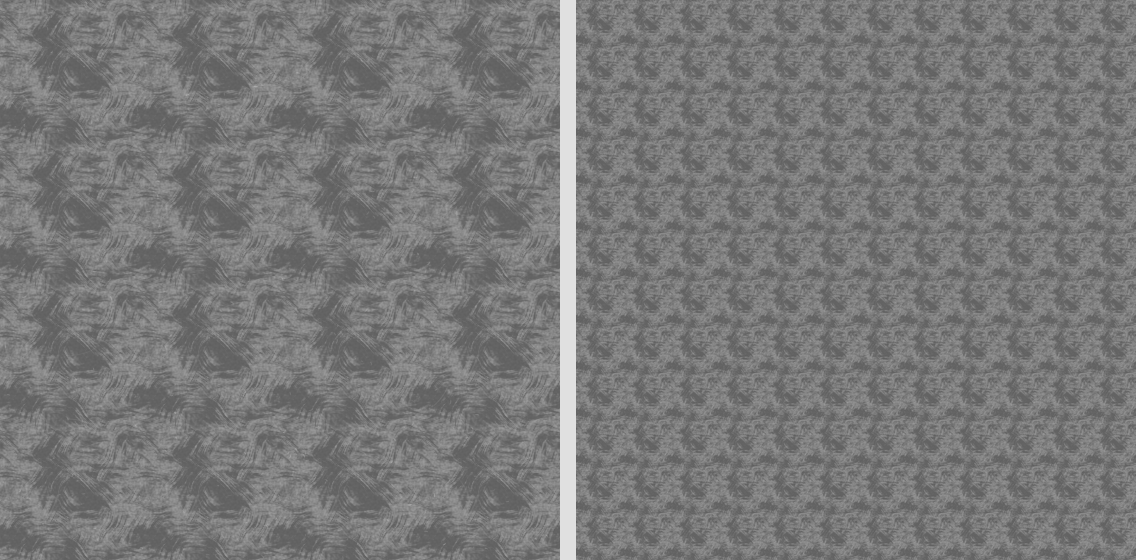
Left: one tile. Right: repeated 3 by 3.
A WebGL 1 fragment shader for this texture:

```glsl
precision highp float;
// Worn grey plaster: a 4 by 4 repeat of dark brushed blots over a pale, grainy ground.
// Wrapping gradient noise, sheared by whole numbers, makes the bristle strokes;
// pale flecks are scattered over the whole canvas, so they differ between repeats.
uniform vec2 u_resolution;

float hash(vec2 p) {
  return fract(sin(dot(p, vec2(127.1, 311.7))) * 43758.55);
}

float corner(vec2 cell, vec2 offset, vec2 period) {
  float angle = 6.2832 * hash(floor(mod(cell + 0.5, period)));
  return dot(vec2(cos(angle), sin(angle)), offset);
}

// Gradient noise that wraps after a whole number of cells
float noise(vec2 p, vec2 period) {
  vec2 i = floor(p), f = p - i;
  vec2 s = f * f * f * (f * (f * 6.0 - 15.0) + 10.0);
  vec2 e = vec2(1.0, 0.0);
  float low = mix(corner(i, f, period), corner(i + e, f - e, period), s.x);
  float high = mix(corner(i + e.yx, f - e.yx, period), corner(i + 1.0, f - 1.0, period), s.x);
  return 1.4 * mix(low, high, s.y);
}

// Noise with the given number of cells per repeat
float grain(vec2 p, vec2 cells) {
  return noise(p * cells, cells);
}

float clouds(vec2 p) {
  float sum = 0.0, amplitude = 0.4;
  vec2 cells = vec2(4.0, 5.0);
  for (int i = 0; i < 5; i++) {
    sum += amplitude * grain(p + 0.17 * float(i), cells);
    cells *= 2.0;
    amplitude *= 0.85;
  }
  return sum;
}

// Bristle marks: coarse and fine streaks plus thin lines at the zero crossings
float bristles(vec2 p, vec2 cells) {
  float coarse = grain(p, cells);
  float fine = grain(p + 0.43, cells * 2.0);
  float hair = 1.0 - smoothstep(0.0, 0.16, abs(grain(p + 0.71, cells)));
  return 0.6 * coarse + 0.7 * fine + 0.4 * hair - 0.12;
}

// Soft elliptical patch, wrapped inside one repeat
float blot(vec2 p, vec2 centre, vec2 radius) {
  vec2 d = (fract(p - centre + 0.5) - 0.5) / radius;
  return exp(-dot(d, d));
}

// One randomly turned short line in some cells of a wrapping grid
float scratches(vec2 uv, float cells, float reach, float width, float density) {
  vec2 p = uv * cells, base = floor(p);
  float soft = cells / u_resolution.y, result = 0.0;
  for (int y = -1; y <= 1; y++) {
    for (int x = -1; x <= 1; x++) {
      vec2 cell = base + vec2(float(x), float(y));
      vec2 id = floor(mod(cell + 0.5, cells)) + cells;
      vec2 d = p - cell - vec2(hash(id + 3.0), hash(id + 17.0));
      float angle = 3.1416 * hash(id + 29.0);
      vec2 along = vec2(cos(angle), sin(angle));
      float t = dot(d, along);
      float size = reach * (0.1 + 0.9 * hash(id + 41.0));
      float across = abs(dot(d, vec2(-along.y, along.x)) - 0.2 * t * t / reach);
      float line = 1.0 - smoothstep(width, width + soft, across);
      line *= 1.0 - smoothstep(size * 0.5, size + soft, abs(t));
      result = max(result, line * step(hash(id + 53.0), density) * hash(id + 67.0));
    }
  }
  return result;
}

void main() {
  vec2 uv = gl_FragCoord.xy / u_resolution;
  vec2 p = uv * 4.0;

  // Bent strokes, and rougher bending for ragged patch outlines
  vec2 w = p + 0.03 * vec2(grain(p, vec2(5.0)), grain(p + 0.37, vec2(6.0)));
  vec2 r = w + 0.07 * vec2(grain(p + 0.13, vec2(11.0)), grain(p + 0.59, vec2(13.0)));

  // Large patches: tall and slanted ones, then flat ones, then pale clearings
  float slanted = 0.7 * blot(r, vec2(0.35, 0.74), vec2(0.10, 0.17))
    + 0.5 * blot(r, vec2(0.68, 0.48), vec2(0.17, 0.13))
    + 0.4 * blot(r, vec2(0.43, 0.47), vec2(0.09, 0.14))
    + 0.6 * blot(r, vec2(0.52, 0.05), vec2(0.09, 0.11));
  float flatter = 0.75 * blot(r, vec2(0.10, 0.16), vec2(0.19, 0.075))
    + 0.4 * blot(r, vec2(0.78, 0.05), vec2(0.12, 0.03))
    + 0.5 * blot(w, vec2(0.76, 0.67), vec2(0.13, 0.012))
    + 0.45 * blot(r + vec2(0.0, 0.6 * fract(p.x + 0.51) - 0.3), vec2(0.99, 0.78), vec2(0.10, 0.05));
  float clearing = blot(r, vec2(0.92, 0.33), vec2(0.14, 0.07))
    + 0.7 * blot(r, vec2(0.17, 0.53), vec2(0.16, 0.14))
    + 0.5 * blot(r, vec2(0.68, 0.18), vec2(0.14, 0.05));

  // Strokes: steep, falling and level, each ruling its own areas
  float steep = bristles(vec2(2.0 * w.x - w.y, w.y), vec2(14.0, 4.0));
  float falling = bristles(vec2(w.x + w.y, w.y), vec2(20.0, 5.0));
  float level = bristles(w, vec2(5.0, 24.0));
  float turn = smoothstep(0.0, 0.25, grain(p + 0.61, vec2(4.0)));
  float slant = smoothstep(0.0, 0.4, slanted + 0.15 + 0.6 * grain(p + 0.29, vec2(5.0)));
  float strokes = mix(level, mix(steep, falling, turn), slant);

  // Dark paint over a pale ground
  float ink = slanted + flatter - 0.3 * clearing + 0.75 * clouds(w) + 0.62 * strokes;
  float dark = smoothstep(-0.4, 0.58, ink);
  float speck = grain(p, vec2(61.0)) + 0.7 * grain(p + 0.31, vec2(43.0));
  float weave = grain(p, vec2(14.0, 58.0));
  float ground = 0.548 + 0.055 * speck + 0.03 * weave;
  float grey = mix(ground, 0.388 + 0.014 * speck, dark);

  // Pale flecks and a few long faint scratches
  grey += 0.09 * scratches(uv, 48.0, 0.2, 0.008, 0.4);
  grey += 0.05 * scratches(uv, 6.0, 0.22, 0.001, 0.4);
  gl_FragColor = vec4(vec3(grey), 1.0);
}
```
